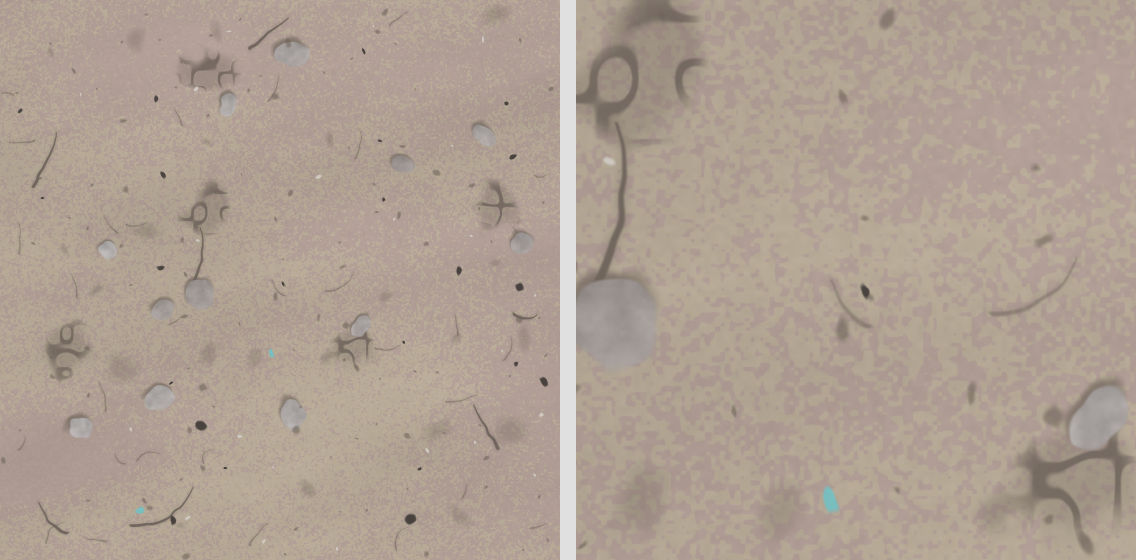
Left: the whole. Right: its middle third, enlarged.
Write a three.js fragment shader that draws this texture.

```glsl
// Damp beach sand seen from above: pink and tan grains sorted by slanted ripples,
// littered with pebbles, twigs, wiry weed, dark crumbs and a few bright chips.
// Each kind of litter is scattered on its own jittered grid and layered in turn.
varying vec2 vUv;

const vec3 PINK_SAND = vec3(0.69, 0.615, 0.585);
const vec3 TAN_SAND = vec3(0.715, 0.665, 0.59);
const vec3 SHADOW = vec3(0.43, 0.39, 0.35);
const vec3 TWIG = vec3(0.41, 0.37, 0.34);
const vec3 CRUMB = vec3(0.24, 0.22, 0.21);
const vec3 STONE = vec3(0.64, 0.61, 0.60);
const vec3 PALE_STONE = vec3(0.75, 0.74, 0.74);
const float EDGE = 0.0013;

float hash(vec2 p) {
  vec3 q = fract(p.xyx * 0.1031);
  q += dot(q, q.yzx + 33.33);
  return fract((q.x + q.y) * q.z);
}

float noise(vec2 p) {
  vec2 i = floor(p), f = fract(p);
  f = f * f * (3.0 - 2.0 * f);
  vec2 x = vec2(1.0, 0.0);
  return mix(mix(hash(i), hash(i + x), f.x),
             mix(hash(i + x.yx), hash(i + x.xx), f.x), f.y);
}

float fbm(vec2 p) {
  float sum = 0.0, amp = 0.533;
  for (int i = 0; i < 4; i++) {
    sum += amp * noise(p);
    p = p * 2.03 + 17.3;
    amp *= 0.5;
  }
  return sum;
}

vec2 rotate(vec2 p, float a) {
  return vec2(cos(a) * p.x + sin(a) * p.y, cos(a) * p.y - sin(a) * p.x);
}

// Offset of uv from the jittered centre of a grid cell.
vec2 fromCentre(vec2 uv, vec2 cell, float cells, float seed) {
  vec2 jitter = vec2(hash(cell + seed + 3.1), hash(cell + seed + 8.7));
  return uv - (cell + 0.1 + 0.8 * jitter) / cells;
}

float cover(float d, float soft) {
  return 1.0 - smoothstep(-soft, soft, d);
}

vec3 sand(vec2 uv) {
  vec2 p = rotate(uv, 0.2);
  float ripple = fbm(p * vec2(1.8, 6.0) + 4.0);
  float grain = 0.6 * noise(uv * 340.0) + 0.4 * noise(uv * 170.0 + 9.0);
  float tan_share = smoothstep(0.42, 0.6, grain + 1.1 * (ripple - 0.5) - 0.04);
  float shade = 0.985 + 0.13 * (fbm(p * vec2(2.5, 7.0) + 31.0) - 0.5);
  shade += 0.035 * (noise(uv * 260.0 + 5.0) - 0.5);
  return mix(PINK_SAND, TAN_SAND, tan_share) * shade;
}

// Oval specks; a large softness turns them into stains.
vec3 addFlecks(vec3 ground, vec2 uv, float cells, float share, vec2 radii,
               float soft, vec3 tint, float strength, float seed) {
  for (int k = 0; k < 9; k++) {
    vec2 cell = floor(uv * cells) + vec2(mod(float(k), 3.0), floor(float(k) / 3.0)) - 1.0;
    if (hash(cell + seed) > share) continue;
    float size = hash(cell + seed + 5.3);
    float r = mix(radii.x, radii.y, size * size);
    vec2 q = rotate(fromCentre(uv, cell, cells, seed), 6.28 * hash(cell + seed + 1.9));
    q.y *= mix(1.0, 2.2, hash(cell + seed + 6.1));
    float d = length(q) - r * (0.7 + 0.6 * noise(q / r + cell * 7.0));
    ground = mix(ground, tint, strength * cover(d, EDGE + soft * r));
  }
  return ground;
}

// Bent, tapering sticks.
vec3 addTwigs(vec3 ground, vec2 uv, float cells, float share, vec2 lengths,
              float width, float strength, float seed) {
  for (int k = 0; k < 9; k++) {
    vec2 cell = floor(uv * cells) + vec2(mod(float(k), 3.0), floor(float(k) / 3.0)) - 1.0;
    if (hash(cell + seed) > share) continue;
    float halfLen = 0.5 * mix(lengths.x, lengths.y, hash(cell + seed + 2.7));
    vec2 q = rotate(fromCentre(uv, cell, cells, seed), 3.14 * hash(cell + seed + 4.4));
    q.y += (hash(cell + seed + 9.2) - 0.5) * q.x * q.x / halfLen;
    q.y += 0.004 * (noise(vec2(q.x * 70.0, cell.x + 5.0 * cell.y)) - 0.5);
    float d = length(vec2(max(abs(q.x) - halfLen, 0.0), q.y));
    d -= width * (0.75 - 0.4 * q.x / halfLen);
    ground = mix(ground, SHADOW, 0.25 * strength * cover(d - 0.002, 0.005));
    ground = mix(ground, TWIG, strength * cover(d, EDGE));
  }
  return ground;
}

// Lumpy stones with a dark hollow along the upper left rim.
vec3 addPebbles(vec3 ground, vec2 uv, float cells, float share, vec2 radii, float seed) {
  for (int k = 0; k < 9; k++) {
    vec2 cell = floor(uv * cells) + vec2(mod(float(k), 3.0), floor(float(k) / 3.0)) - 1.0;
    if (hash(cell + seed) > share) continue;
    float r = mix(radii.x, radii.y, hash(cell + seed + 7.7));
    vec2 q = fromCentre(uv, cell, cells, seed);
    float lump = r * (0.75 + 0.5 * noise(q * 1.5 / r + cell * 9.0));
    float turn = 3.14 * hash(cell + seed + 2.2);
    vec2 squash = vec2(1.0, mix(1.0, 1.5, hash(cell + seed + 6.6)));
    float hollow = length(rotate(q + r * vec2(0.12, -0.25), turn) * squash) - lump;
    float d = length(rotate(q, turn) * squash) - lump;
    vec3 stone = mix(STONE, PALE_STONE, hash(cell + seed + 1.4));
    stone *= 0.86 + 0.24 * fbm(uv * 75.0) - 0.08 * smoothstep(-0.3, 1.0, q.y / r);
    ground = mix(ground, SHADOW, 0.65 * cover(hollow, 0.22 * r));
    ground = mix(ground, stone, 0.92 * cover(d, 1.5 * EDGE));
  }
  return ground;
}

// Wiry weed: contour lines of noise kept inside a ragged patch.
vec3 addWeed(vec3 ground, vec2 uv, float cells, float share, float radius, float seed) {
  vec2 cell = floor(uv * cells);
  if (hash(cell + seed) > share) return ground;
  vec2 q = uv - (cell + 0.5) / cells;
  float patchMask = cover(length(q) - radius * (0.4 + noise(uv * 28.0)), 0.012);
  float strand = abs(noise(uv * 42.0 + seed) - 0.5);
  ground = mix(ground, SHADOW, 0.3 * patchMask);
  return mix(ground, TWIG, 0.75 * patchMask * (1.0 - smoothstep(0.05, 0.13, strand)));
}

void main() {
  vec3 color = sand(vUv);
  color = addFlecks(color, vUv, 7.0, 0.4, vec2(0.008, 0.026), 0.7, SHADOW, 0.3, 11.0);
  color = addWeed(color, vUv, 4.0, 0.2, 0.04, 23.0);
  color = addTwigs(color, vUv, 9.0, 0.35, vec2(0.02, 0.06), 0.0014, 0.45, 37.0);
  color = addTwigs(color, vUv, 5.0, 0.35, vec2(0.04, 0.13), 0.0026, 0.85, 41.0);
  color = addPebbles(color, vUv, 6.0, 0.3, vec2(0.015, 0.031), 53.0);
  color = addFlecks(color, vUv, 20.0, 0.25, vec2(0.002, 0.007), 0.3, SHADOW, 0.6, 67.0);
  color = addFlecks(color, vUv, 9.0, 0.22, vec2(0.003, 0.010), 0.15, CRUMB, 0.9, 71.0);
  color = addFlecks(color, vUv, 11.0, 0.2, vec2(0.002, 0.006), 0.2, vec3(0.83, 0.82, 0.79), 0.85, 83.0);
  color = addFlecks(color, vUv, 3.0, 0.2, vec2(0.007, 0.009), 0.1, vec3(0.45, 0.76, 0.77), 0.9, 97.0);
  gl_FragColor = vec4(color, 1.0);
}
```
